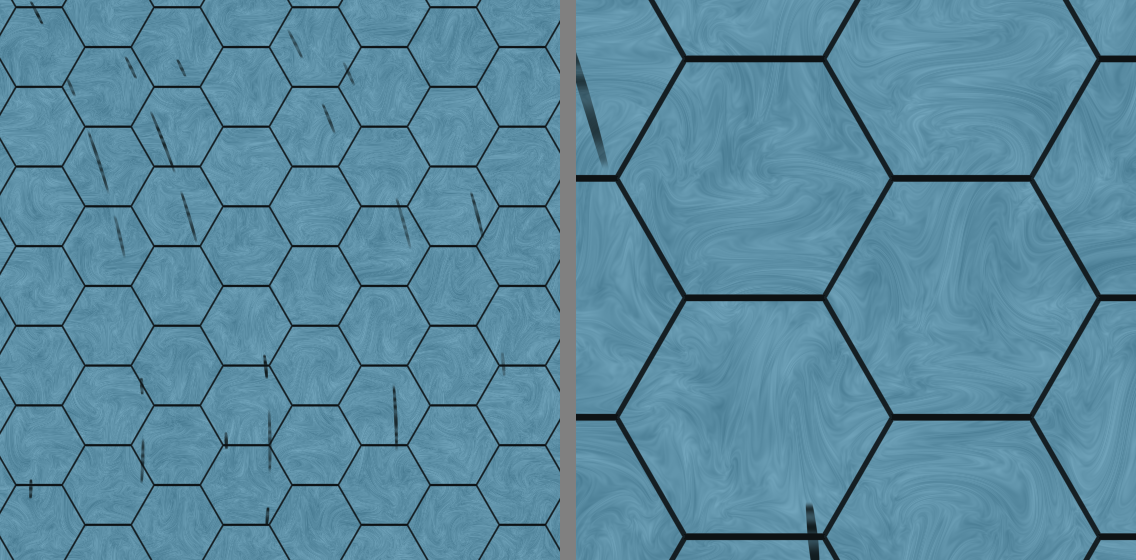
Left: the whole. Right: its middle third, enlarged.
Reproduce this pattern procedurally as a WebGL 2 fragment shader.

```glsl
#version 300 es
precision highp float;
// Blue mottled hexagon tiles with thin dark joints and broken, curved scratches.

uniform vec2 u_resolution;
out vec4 fragColor;

// Tile layout, in canvas units
const float TILE_HEIGHT = 0.1422;
const float COLUMN_PITCH = 0.1233;
const vec2 FIRST_CENTRE = vec2(0.0697, 0.9160);
const float FLAT_JOINT = 0.0020;      // half width of horizontal joints
const float SLANT_JOINT = 0.0015;     // half width of slanted joints

// Colours
const vec3 BLUE_DARK = vec3(0.30, 0.50, 0.59);
const vec3 BLUE_LIGHT = vec3(0.43, 0.63, 0.72);
const vec3 JOINT_COLOUR = vec3(0.05, 0.07, 0.08);
const vec3 SCRATCH_COLOUR = vec3(0.06, 0.10, 0.11);

// Surface variation
const int MOTTLE_LAYERS = 9;
const float MOTTLE_FREQUENCY = 36.0;
const float MOTTLE_CONTRAST = 0.17;
const float TILE_CONTRAST = 0.14;

// Scratches
const int TRACKS = 8;
const float TRACK_SPAN = 1.16;
const float TRACK_BEND = 0.338;
const float BEND_HEIGHT = 0.22;
const float DASHES = 7.5;
const float DASH_CHANCE = 0.38;
const float SCRATCH_HALF_WIDTH = 0.0031;

float hash(vec2 p) {
    return fract(sin(dot(p, vec2(127.1, 311.7))) * 43758.5);
}

// Soft coverage of a band of the given half width
float band(float distanceToCentre, float halfWidth, float pixel) {
    return 1.0 - smoothstep(halfWidth - 0.75 * pixel, halfWidth + 0.75 * pixel, distanceToCentre);
}

// Turned and warped sine layers, from broad clouds to fine grain
float mottle(vec2 p) {
    mat2 turn = mat2(-0.737, 0.675, -0.675, -0.737);
    vec2 q = p * MOTTLE_FREQUENCY;
    float sum = 0.0;
    for (int i = 0; i < MOTTLE_LAYERS; i++) {
        q = turn * q * 1.42 + 3.7;
        q += 0.9 * sin(q.yx * 0.8 + float(i));
        sum += sin(q.x) * sin(q.y);
    }
    return sum * 0.67;
}

// Position relative to the centre of the nearest tile
vec2 tileLocal(vec2 p) {
    vec2 cell = vec2(2.0 * COLUMN_PITCH, TILE_HEIGHT);
    vec2 even = mod(p + 0.5 * cell, cell) - 0.5 * cell;
    vec2 odd = mod(p, cell) - 0.5 * cell;
    return dot(even, even) < dot(odd, odd) ? even : odd;
}

// Tapered dashes along bent tracks
float scratches(vec2 p, float pixel) {
    float cover = 0.0;
    float rise = p.y - BEND_HEIGHT;
    for (int i = 0; i < TRACKS; i++) {
        float lane = float(i);
        float jitter = hash(vec2(lane, 4.0)) - 0.5;
        float tilt = 0.09 * (hash(vec2(lane, 9.0)) - 0.5);
        float foot = TRACK_SPAN * (lane + 0.5 + 0.8 * jitter) / float(TRACKS);
        float trackX = foot + tilt * rise - TRACK_BEND * rise * rise;

        float along = p.y * DASHES + 5.0 * hash(vec2(lane, 2.0));
        vec2 dash = vec2(floor(along), lane + 17.0);
        float halfLength = mix(0.12, 0.5, hash(dash + 3.0));
        float taper = clamp(1.0 - abs(fract(along) - 0.5) / halfLength, 0.0, 1.0);
        float present = step(hash(dash), DASH_CHANCE) * smoothstep(0.0, 0.25, taper);
        float ragged = 0.78 + 0.22 * sin(p.y * 310.0 + 2.0 * sin(p.y * 97.0 + lane));
        float strength = mix(0.5, 1.0, hash(dash + 8.0)) * ragged;
        float halfWidth = SCRATCH_HALF_WIDTH * mix(0.5, 1.0, sqrt(taper));
        cover = max(cover, present * strength * band(abs(p.x - trackX), halfWidth, pixel));
    }
    return cover;
}

void main() {
    float pixel = 1.0 / u_resolution.y;
    vec2 p = gl_FragCoord.xy * pixel;

    // Nearest tile and its number
    vec2 grid = p - FIRST_CENTRE;
    vec2 local = tileLocal(grid);
    vec2 tile = round((grid - local) / vec2(COLUMN_PITCH, 0.5 * TILE_HEIGHT));

    // Mottled glaze with a slight shade per tile
    float shade = 0.5 + MOTTLE_CONTRAST * mottle(p) + TILE_CONTRAST * (hash(tile) - 0.5);
    vec3 colour = mix(BLUE_DARK, BLUE_LIGHT, clamp(shade, -0.1, 1.1));

    // Scratches
    colour = mix(colour, SCRATCH_COLOUR, scratches(p, pixel));

    // Joints
    vec2 a = abs(local);
    float flatEdge = 0.5 * TILE_HEIGHT - a.y;
    float slantEdge = 0.5 * TILE_HEIGHT - dot(a, vec2(0.866, 0.5));
    float joint = max(band(flatEdge, FLAT_JOINT, pixel), 0.9 * band(slantEdge, SLANT_JOINT, pixel));
    colour = mix(colour, JOINT_COLOUR, joint);

    fragColor = vec4(colour, 1.0);
}
```
